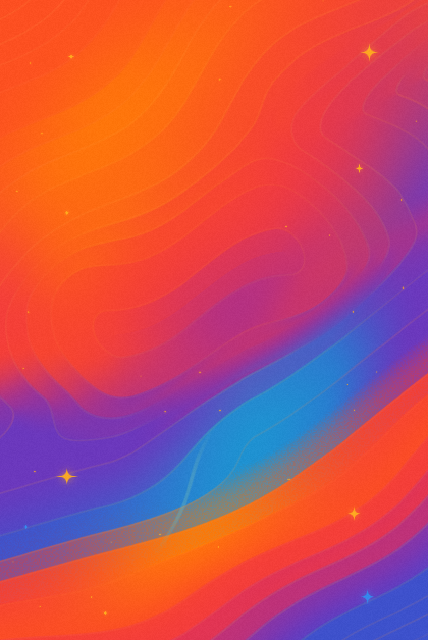
A Shadertoy shader for this background:

```glsl
// Flowing ribbons of warm and cool colour around a folded loop, with sparkles.
// A contour field cuts the plane into ribbons; each ribbon shifts the point at
// which a smooth colour field is sampled, which makes the soft stepped folds.

const vec3 AMBER   = vec3(1.00, 0.48, 0.03);
const vec3 FLAME   = vec3(0.99, 0.31, 0.13);
const vec3 RED     = vec3(0.94, 0.21, 0.27);
const vec3 MAGENTA = vec3(0.70, 0.19, 0.52);
const vec3 VIOLET  = vec3(0.42, 0.22, 0.74);
const vec3 BLUE    = vec3(0.24, 0.32, 0.80);
const vec3 AZURE   = vec3(0.12, 0.57, 0.82);
const vec3 GOLD    = vec3(1.00, 0.68, 0.12);
const vec3 ICE     = vec3(0.20, 0.55, 0.94);

const vec2 LOOP_START = vec2(0.27, 0.73);
const vec2 LOOP_END = vec2(0.66, 0.89);
const vec2 WAVE_PIVOT = vec2(0.43, 1.0);
const float RIBBONS = 15.0;     // ribbons per canvas width
const float FOLD_SHIFT = 0.045; // colour offset across one ribbon
const float GRAIN = 0.022;
const float SPARK_CELLS = 7.0;

// Large sparkles: x, y, radius
const vec3 STARS[9] = vec3[9](
    vec3(0.863, 1.373, 0.027), vec3(0.156, 0.382, 0.027), vec3(0.828, 0.295, 0.021),
    vec3(0.859, 0.101, 0.023), vec3(0.166, 1.363, 0.011), vec3(0.840, 1.102, 0.013),
    vec3(0.156, 0.998, 0.010), vec3(0.246, 0.063, 0.010), vec3(0.060, 0.264, 0.009));

float hash(vec2 p) {
    vec3 q = fract(vec3(p.xyx) * 0.1031);
    q += dot(q, q.yzx + 33.33);
    return fract((q.x + q.y) * q.z);
}

float fall(float lo, float hi, float v) { return 1.0 - smoothstep(lo, hi, v); }

float glow(vec2 p, vec2 center, vec2 radii, float angle) {
    float c = cos(angle), s = sin(angle);
    vec2 q = mat2(c, -s, s, c) * (p - center) / radii;
    return exp(-dot(q, q));
}

// Height above the border of the cool stream and the warm bank, rippled below
float bankHeight(vec2 p) {
    float x = p.x;
    float h = p.y - (0.16 + 0.28 * x + 0.19 * x * x
                     - 0.035 * sin(3.14 * x) + 0.014 * sin(8.0 * x));
    float along = dot(p, vec2(0.75, 0.66));
    return h - 0.03 * cos(10.0 * (along - 0.55)) * fall(-0.18, 0.0, h);
}

// The stream swells upward right of the middle
float streamHeight(float x, float h) {
    return h - 0.14 * smoothstep(0.25, 0.60, x) * smoothstep(-0.02, 0.20, h);
}

// Contour field: closed loop, open waves above it, stream below it
float folds(vec2 p) {
    vec2 axis = LOOP_END - LOOP_START;
    vec2 q = p - LOOP_START;
    q.y -= 0.03 * sin(13.0 * (p.x - 0.47));
    float loop = length(q - axis * clamp(dot(q, axis) / dot(axis, axis), 0.0, 1.0));
    float along = dot(p, vec2(0.75, 0.66));
    float wave = dot(p - WAVE_PIVOT, vec2(-0.66, 0.75)) + 0.2
               + 0.04 * cos(9.0 * (along - 1.05));
    float above = dot(p - WAVE_PIVOT, vec2(-0.506, 0.863));
    float h = bankHeight(p);
    float f = mix(loop, wave, smoothstep(-0.02, 0.16, above));
    f = mix(f, 0.50 - streamHeight(p.x, h), fall(0.2, 0.38, h));
    return f + 0.018 * sin(23.0 * f + 1.0);
}

vec3 colourField(vec2 p, float noise) {
    // Warm upper sky and the core of the loop
    vec3 c = FLAME;
    c = mix(c, AMBER, 0.9 * glow(p, vec2(0.27, 1.21), vec2(0.42, 0.14), 0.75));
    c = mix(c, AMBER, 0.6 * glow(p, vec2(0.30, 1.02), vec2(0.26, 0.08), 0.65));
    c = mix(c, RED, 0.9 * glow(p, vec2(0.85, 1.22), vec2(0.42, 0.23), 1.0));
    c = mix(c, RED, 0.9 * glow(p, vec2(0.55, 0.81), vec2(0.50, 0.20), 0.55));
    c = mix(c, RED, 0.7 * glow(p, vec2(0.00, 0.76), vec2(0.22, 0.10), 1.57));
    c = mix(c, MAGENTA, 0.95 * glow(p, vec2(0.56, 0.77), vec2(0.27, 0.10), 0.65));
    c = mix(c, VIOLET, glow(p, vec2(1.05, 0.97), vec2(0.34, 0.20), 1.57));

    // Cool stream, reaching higher at the left side
    float h = bankHeight(p);
    float rim = h - 0.09 * fall(0.0, 0.28, p.x);
    float middle = (p.x - 0.58) / 0.32;
    vec3 water = mix(BLUE, AZURE, exp(-middle * middle));
    c = mix(c, MAGENTA, fall(0.29, 0.43, rim));
    c = mix(c, VIOLET, fall(0.22, 0.37, rim));
    c = mix(c, water, fall(0.03, 0.19, streamHeight(p.x, h)) * fall(0.76, 0.98, p.x));

    // Warm bank, cooling again toward the lower right
    float center = (p.x - 0.47) / 0.27;
    vec3 bank = mix(mix(RED, FLAME, 0.4), AMBER, exp(-center * center));
    bank = mix(bank, FLAME, fall(-0.18, -0.07, h));
    bank = mix(bank, RED, fall(-0.27, -0.13, h));
    bank = mix(bank, MAGENTA, fall(-0.35, -0.23, h));
    bank = mix(bank, VIOLET, fall(-0.42, -0.31, h));
    bank = mix(bank, BLUE, fall(-0.49, -0.38, h));
    return mix(c, bank, fall(-0.065, 0.065, h + 0.02 * (noise - 0.5)));
}

// Four-pointed sparkle with a faint halo
float sparkle(vec2 d, float radius) {
    vec2 a = sqrt(abs(d) / radius);
    float body = fall(0.55, 1.1, (a.x + a.y) * (a.x + a.y));
    return max(body, 0.3 * exp(-3.0 * dot(d, d) / (radius * radius)));
}

void mainImage(out vec4 fragColor, in vec2 fragCoord) {
    float pixel = 1.0 / iResolution.x;
    vec2 p = fragCoord * pixel;
    float noise = hash(floor(p * 420.0));

    // Ribbon phase with a smoothed jump; calm hides the folds where fields collide
    const vec2 STEP = vec2(0.002, 0.0);
    float f = folds(p);
    vec2 slope = vec2(folds(p + STEP.xy) - f, folds(p + STEP.yx) - f) / STEP.x;
    float steep = max(length(slope), 0.2);
    float calm = fall(1.7, 2.6, steep);
    float phase = fract(f * RIBBONS);
    float soft = min(2.0 * pixel * RIBBONS * steep, 0.5);
    float saw = phase - smoothstep(1.0 - soft, 1.0, phase) - 0.5 + 0.5 * soft;
    vec3 c = colourField(p - slope / steep * saw * FOLD_SHIFT * calm, noise);

    // Fine light line on each ribbon edge, of varied strength
    float edge = min(phase, 1.0 - phase) / (RIBBONS * steep);
    float strength = calm * mix(0.2, 0.6, hash(vec2(floor(f * RIBBONS + 0.5), 3.0)));
    c = mix(c, c * 0.75 + vec3(0.25, 0.15, 0.07), strength * fall(0.0, 0.0015 + pixel, edge));

    // Pale strand crossing the stream
    float rise = p.y - 0.21;
    float strand = abs(p.x - 0.37 - 0.42 * rise - 0.25 * rise * rise - 0.012 * sin(18.0 * rise));
    float reach = smoothstep(0.19, 0.30, p.y) * fall(0.36, 0.52, p.y);
    c = mix(c, vec3(0.42, 0.70, 0.72), 0.4 * reach * fall(0.002, 0.007, strand));

    // Large sparkles, then tiny scattered ones
    for (int i = 0; i < 9; i++) {
        vec3 star = STARS[i];
        vec3 tint = (i == 3 || i == 8) ? ICE : GOLD;
        c = mix(c, tint, 0.95 * sparkle(p - star.xy, star.z));
    }
    vec2 cell = floor(p * SPARK_CELLS);
    vec2 spot = 0.15 + 0.7 * vec2(hash(cell + 7.0), hash(cell + 31.0));
    float size = mix(0.003, 0.006, hash(cell + 53.0));
    float present = step(0.6, hash(cell + 11.0));
    c = mix(c, GOLD, 0.7 * present * sparkle(p - (cell + spot) / SPARK_CELLS, size));

    fragColor = vec4(clamp(c + GRAIN * (noise - 0.5), 0.0, 1.0), 1.0);
}
```
